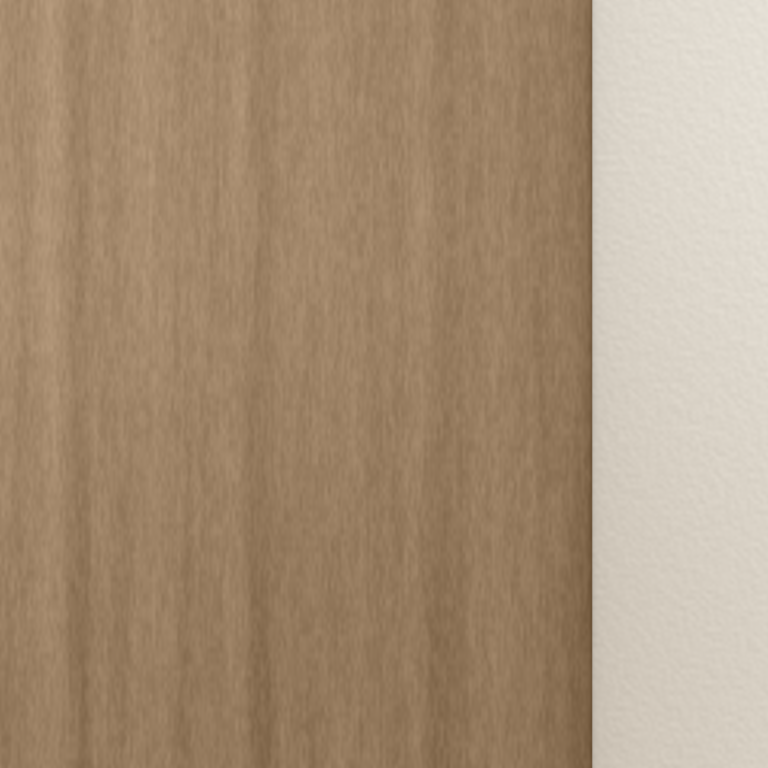
Write a Shadertoy shader that draws this texture.

```glsl
const float PANEL_EDGE = 0.771;

float hash(vec2 p) {
    vec3 q = fract(vec3(p.xyx) * 0.1031);
    q += dot(q, q.yzx + 33.33);
    return fract((q.x + q.y) * q.z);
}

// Smooth value noise in the range -1 to 1
float noise(vec2 p) {
    vec2 cell = floor(p);
    vec2 f = fract(p);
    f = f * f * (3.0 - 2.0 * f);
    float low = mix(hash(cell), hash(cell + vec2(1, 0)), f.x);
    float high = mix(hash(cell + vec2(0, 1)), hash(cell + vec2(1, 1)), f.x);
    return 2.0 * mix(low, high, f.y) - 1.0;
}

float band(float x, float center, float width) {
    float d = (x - center) / width;
    return exp(-d * d);
}

// Broad vertical figure of the veneer
float veneerBands(float x) {
    float dark = band(x, 0.106, 0.016) + band(x, 0.343, 0.018)
               + 0.9 * band(x, 0.577, 0.020) + 0.4 * band(x, 0.245, 0.014);
    float light = band(x, 0.070, 0.018) + 0.7 * band(x, 0.205, 0.025)
                + 0.7 * band(x, 0.312, 0.014) + 0.7 * band(x, 0.445, 0.035)
                + 0.7 * band(x, 0.543, 0.014) + 0.6 * band(x, 0.650, 0.025);
    return 0.024 * light - 0.038 * dark;
}

// Long streaks, short fibres and fine pores
float woodGrain(vec2 p) {
    float streaks = 0.0;
    float amplitude = 0.015;
    vec2 scale = vec2(32.0, 1.3);
    for (int i = 0; i < 4; i++) {
        streaks += amplitude * noise(p * scale + float(i) * 17.3);
        scale *= vec2(1.9, 2.4);
        amplitude *= 0.85;
    }
    float fibres = 0.022 * noise(p * vec2(240.0, 55.0) + 71.0);
    float pores = 0.018 * noise(p * vec2(250.0, 130.0) + 133.0);
    return streaks + fibres + pores;
}

vec3 woodPanel(vec2 p) {
    float warp = 0.003 * noise(vec2(p.x * 5.0, p.y * 2.5));
    float light = 0.568 + 0.064 * smoothstep(0.0, 0.8, p.y);
    light += 0.022 * (1.0 - smoothstep(0.0, 0.35, p.x));
    light -= 0.025 * smoothstep(0.48, 0.74, p.x);
    light += veneerBands(p.x + warp) + woodGrain(p);

    // Rounded side falling into shadow
    float inset = max(PANEL_EDGE - p.x, 0.0);
    light *= 1.0 - 0.13 * exp(-inset / 0.025) - 0.20 * exp(-inset / 0.003);
    return light * vec3(1.0) - vec3(0.0, 0.105, 0.218)
         + vec3(0.0, 0.03, 0.06) * (0.6 - light);
}

vec3 plasterWall(vec2 p) {
    float across = clamp((p.x - PANEL_EDGE) / (1.0 - PANEL_EDGE), 0.0, 1.0);
    float glow = 0.20 + 0.50 * smoothstep(0.0, 1.0, p.y) + 0.30 * across;
    vec3 color = mix(vec3(0.785, 0.745, 0.690), vec3(0.895, 0.875, 0.835), glow);

    // Pebbled surface lit from above
    vec2 q = p * 145.0;
    float relief = noise(q) - noise(q + vec2(0.35, 0.55));
    color += 0.013 * relief + 0.007 * noise(p * 240.0 + 41.0);

    // Contact shadow beside the panel
    float gap = max(p.x - PANEL_EDGE, 0.0);
    return color * (1.0 - 0.035 * exp(-gap / 0.025) - 0.10 * exp(-gap / 0.0025));
}

void mainImage(out vec4 fragColor, in vec2 fragCoord) {
    vec2 p = fragCoord / iResolution.xy;
    float soft = max(1.0 / iResolution.x, 0.0008);
    float wallMask = smoothstep(-soft, soft, p.x - PANEL_EDGE);
    vec3 color = mix(woodPanel(p), plasterWall(p), wallMask);
    fragColor = vec4(clamp(color, 0.0, 1.0), 1.0);
}
```
